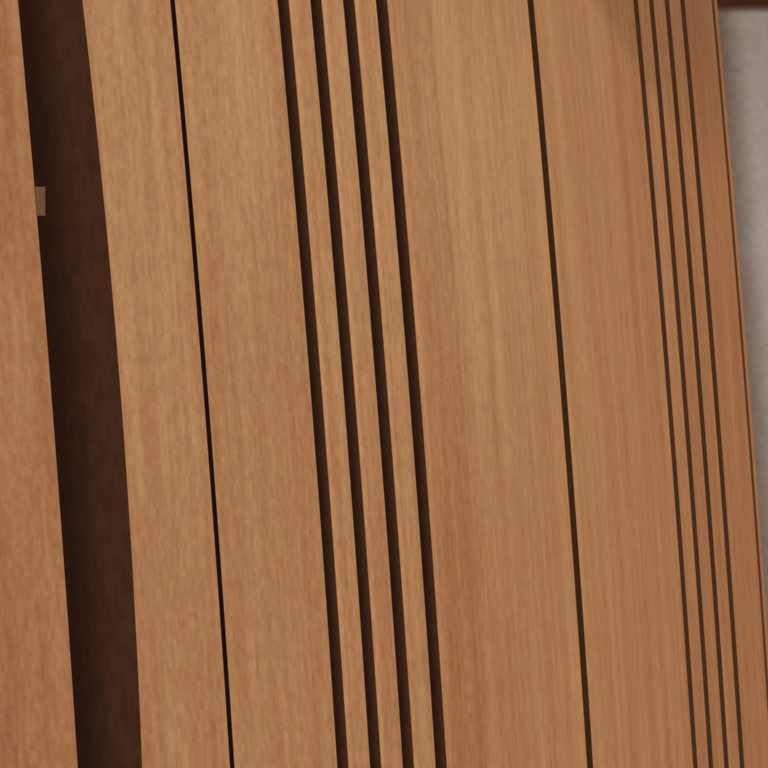
Reproduce this texture procedurally as a WebGL 2 fragment shader.

```glsl
#version 300 es
precision highp float;

uniform vec2 u_resolution;
out vec4 fragColor;

// Layout, measured along the top edge
const float LEAN = 0.078;
const float BOW = 0.014;
const vec2 GAP = vec2(0.0234, 0.107);
const float GAP_BULGE = 0.026;
const float SEAM_X = 0.2245;
const float SEAM_WIDTH = 0.0055;
const float GROOVE_X = 0.3685;
const float GROOVE_STEP = 0.0427;
const float GROOVE_WIDTH = 0.0142;
const float JOINT_X = 0.6905;
const float JOINT_WIDTH = 0.0075;
const float FINE_X = 0.8275;
const float FINE_STEP = 0.0203;
const float FINE_WIDTH = 0.0056;
const float TRIM_X = 0.928;
const float EDGE_X = 0.9335;
const float VENEER_X = 0.560;
const float SOFT = 0.0013;

// Colours
const vec3 WOOD_RED = vec3(0.60, 0.395, 0.26);
const vec3 WOOD_GOLD = vec3(0.72, 0.54, 0.365);
const vec3 SHADOW = vec3(0.15, 0.085, 0.055);
const vec3 RECESS = vec3(0.25, 0.152, 0.095);
const vec3 PEG = vec3(0.43, 0.30, 0.20);
const vec3 PLASTER = vec3(0.61, 0.56, 0.52);
const vec3 PLASTER_DARK = vec3(0.43, 0.36, 0.31);

float hash(vec2 p) {
  vec3 q = fract(p.xyx * 0.1031);
  q += dot(q, q.yzx + 33.33);
  return fract((q.x + q.y) * q.z);
}

float noise(vec2 p) {
  vec2 i = floor(p), f = fract(p);
  f = f * f * (3.0 - 2.0 * f);
  return mix(mix(hash(i), hash(i + vec2(1, 0)), f.x),
             mix(hash(i + vec2(0, 1)), hash(i + vec2(1, 1)), f.x), f.y);
}

float step01(float edge, float x) {
  float w = max(SOFT, 0.75 / u_resolution.x);
  return smoothstep(edge - w, edge + w, x);
}

float band(float x, float a, float b) {
  return step01(a, x) * (1.0 - step01(b, x));
}

float slot(float x, float centre, float width) {
  return band(x, centre - 0.5 * width, centre + 0.5 * width);
}

float glow(vec2 p, vec2 centre, vec2 size) {
  vec2 q = (p - centre) / size;
  return exp(-dot(q, q));
}

// Long streaks, short flecks and pores, denser towards the far side
vec3 wood(float u, float drop, vec2 p) {
  float g = u * (1.0 + 0.7 * u) + 0.004 * noise(vec2(u * 12.0, drop * 5.0));
  float streaks = noise(vec2(g * 55.0, drop * 2.0)) - 0.5;
  float fibres = noise(vec2(g * 170.0, drop * 7.0 + 9.0)) - 0.5;
  float flecks = noise(vec2(g * 210.0, drop * 75.0)) - 0.5;
  float pores = noise(vec2(g * 330.0, drop * 190.0)) - 0.5;
  float rough = mix(1.0, 0.45, smoothstep(0.4, 0.8, u));

  float tone = 0.50 + 0.32 * streaks + 0.34 * fibres * mix(1.0, 0.7, u);
  tone += rough * (0.34 * flecks + 0.20 * pores);
  tone += 0.30 * glow(p, vec2(0.60, 0.82), vec2(0.13, 0.30));
  tone += 0.22 * glow(p, vec2(0.28, 0.92), vec2(0.20, 0.35));
  tone -= 0.22 * band(u, GROOVE_X + 3.0 * GROOVE_STEP, VENEER_X);
  tone -= 0.28 * (1.0 - step01(GAP.x, u));
  tone -= 0.38 * smoothstep(0.66, 0.92, u);
  tone -= 0.12 * smoothstep(0.5, 1.0, drop) * (1.0 - u);
  return mix(WOOD_RED, WOOD_GOLD, tone);
}

vec3 plaster(vec2 p, float u) {
  float grit = noise(p * 110.0) + 0.6 * noise(p * 230.0) - 0.8;
  float light = smoothstep(EDGE_X - 0.01, EDGE_X + 0.04, u) - 0.25 * smoothstep(0.75, 1.0, p.y);
  light += 0.15 * glow(p, vec2(1.0, 0.68), vec2(0.06, 0.04)) + 0.14 * grit;
  vec3 c = mix(PLASTER_DARK, PLASTER, light);
  return mix(c, SHADOW * 1.6, smoothstep(0.98, 0.995, p.y));
}

void main() {
  vec2 p = gl_FragCoord.xy / u_resolution;
  float drop = 1.0 - p.y;
  float arch = drop * (1.0 - drop);
  float u = p.x - LEAN * drop - BOW * arch;

  vec3 col = wood(u, drop, p);

  // Soft diagonal shade in the upper far corner
  float shade = smoothstep(-0.01, 0.02, p.x - 0.77 - 0.65 * drop);
  col *= 1.0 - 0.10 * shade * (1.0 - smoothstep(0.05, 0.25, drop));

  // Wide recess with a small peg
  float gapRight = GAP.y + GAP_BULGE * arch;
  float depth = clamp((u - GAP.x) / (gapRight - GAP.x), 0.0, 1.0);
  float weave = noise(vec2(u * 170.0, drop * 60.0)) - 0.5;
  vec3 recess = mix(SHADOW, RECESS, smoothstep(0.0, 0.75, depth)) * (1.0 + 0.16 * weave);
  col = mix(col, recess, band(u, GAP.x, gapRight));
  float peg = band(p.x, 0.042, 0.059) * band(p.y, 0.719, 0.757);
  col = mix(col, PEG, peg * step01(GAP.x, u));

  // Single joints
  col = mix(col, SHADOW * 0.7, slot(u, SEAM_X, SEAM_WIDTH));
  col = mix(col, RECESS * 0.9, slot(u, JOINT_X, JOINT_WIDTH));

  // Two sets of four grooves, with a faint lit lip beside the wide ones
  for (int i = 0; i < 4; i++) {
    float x = GROOVE_X + GROOVE_STEP * float(i);
    float across = smoothstep(-0.5, 0.5, (u - x) / GROOVE_WIDTH);
    col *= 1.0 + 0.07 * slot(u, x + 0.75 * GROOVE_WIDTH, 0.005);
    col = mix(col, mix(SHADOW, RECESS, across), slot(u, x, GROOVE_WIDTH));
    float fineX = FINE_X + FINE_STEP * float(i);
    col = mix(col, RECESS, 0.93 * slot(u, fineX, FINE_WIDTH));
  }

  // Outer trim and the wall beyond
  col = mix(col, RECESS, 0.8 * slot(u, TRIM_X, 0.003));
  col = mix(col, plaster(p, u), step01(EDGE_X, u));

  fragColor = vec4(col, 1.0);
}
```
